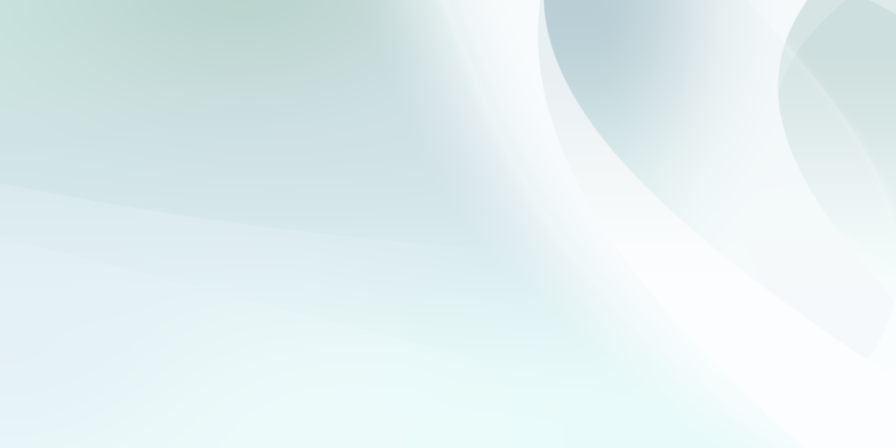
Reproduce this background procedurally as a Shadertoy shader.

```glsl
const vec3 WHITE = vec3(0.985, 0.992, 0.995);
const vec3 MIST = vec3(0.825, 0.890, 0.910);
const vec3 AQUA = vec3(0.910, 0.982, 0.978);
const vec3 SAGE = vec3(0.725, 0.825, 0.795);
const vec3 MINT = vec3(0.800, 0.900, 0.875);
const vec3 ICE = vec3(0.850, 0.915, 0.945);
const vec3 SLATE = vec3(0.725, 0.812, 0.835);

// Cubic curve: k holds the coefficients from constant to cubic.
float cubic(float t, vec4 k) {
    return k.x + t * (k.y + t * (k.z + t * k.w));
}

// Antialiased step across a signed field.
float edge(float field) {
    float width = max(fwidth(field), 1e-5);
    return smoothstep(-width, width, field);
}

// Soft elliptical spot.
float glow(vec2 p, vec2 center, vec2 radius) {
    vec2 q = (p - center) / radius;
    return exp(-dot(q, q));
}

// Soft stripe around the zero line of a field.
float stripe(float field, float width) {
    return exp(-field * field / (width * width));
}

// Broad gradients and two faint sheets on the left.
vec3 backdrop(vec2 p) {
    vec3 color = mix(MIST, AQUA, smoothstep(0.3, 0.95, p.y));
    color = mix(color, MINT, 0.8 * glow(p, vec2(0.0, 0.0), vec2(0.4, 0.35)));
    color = mix(color, SAGE, 0.9 * glow(p, vec2(0.54, -0.04), vec2(0.46, 0.27)));
    color = mix(color, ICE, 0.75 * glow(p, vec2(0.0, 0.78), vec2(0.45, 0.28)));
    float upperSheet = edge(p.y - cubic(p.x, vec4(0.409, 0.202, -0.063, 0.0)));
    float lowerSheet = edge(p.y - cubic(p.x, vec4(0.529, 0.255, 0.0, 0.0)));
    color = mix(color, WHITE, 0.17 * upperSheet * (1.0 - smoothstep(0.5, 1.25, p.x)));
    return mix(color, WHITE, 0.13 * lowerSheet * (1.0 - smoothstep(0.8, 1.5, p.x)));
}

// Shaded hollow that brightens to the right and downward.
vec3 hollow(vec2 p, float arc) {
    vec3 color = mix(SLATE, vec3(0.90, 0.955, 0.95), smoothstep(0.0, 0.55, p.y));
    color = mix(color, WHITE, 0.92 * smoothstep(1.32, 1.76, p.x));
    color = mix(color, WHITE, 0.6 * smoothstep(0.45, 0.75, p.y));
    return mix(color, MIST, 0.13 * edge(-arc) * smoothstep(1.55, 1.75, p.x));
}

// Translucent lens with overlapping arcs.
vec3 lens(vec2 p, float arc, float rim) {
    vec3 color = mix(vec3(0.805, 0.875, 0.870), vec3(0.95, 0.985, 0.98),
                     smoothstep(0.08, 0.66, p.y));
    color = mix(color, WHITE, 0.20 * edge(-arc));
    color = mix(color, WHITE, 0.20 * edge(-rim));
    color = mix(color, WHITE, 0.12 * stripe(arc, 0.012));
    return mix(color, WHITE, 0.35 * edge(0.52 * (p.x - 1.94) - p.y));
}

void mainImage(out vec4 fragColor, in vec2 fragCoord) {
    // Height is one unit; y is measured down from the top.
    vec2 p = fragCoord / iResolution.y;
    p.y = 1.0 - p.y;

    // Horizontal offsets from the sweeping curves.
    float outer = p.x - cubic(p.y, vec4(0.980, 0.379, -0.029, 0.44));
    float fold = p.x - cubic(p.y, vec4(1.206, -0.135, 0.900, -0.174));
    float inner = p.x - cubic(p.y, vec4(1.214, 0.026, 1.428, -0.425));
    float lensSide = p.x - cubic(p.y, vec4(1.802, -0.708, 2.090, -0.893));
    float arc = p.x - cubic(p.y, vec4(1.667, 0.916, -0.152, -0.71));
    float rim = p.x - cubic(p.y, vec4(1.888, -1.2, 2.3, 0.0));

    // White ribbon with fine streaks on its soft side.
    vec3 color = backdrop(p);
    color = mix(color, WHITE, 0.92 * smoothstep(-0.20, 0.16, outer));
    float streaks = stripe(outer - 0.012, 0.012) + 0.7 * stripe(outer - 0.05, 0.014);
    color = mix(color, WHITE, 0.25 * streaks * (1.0 - 0.6 * p.y));

    // Fold, hollow and lens from left to right.
    vec3 foldColor = mix(vec3(0.915, 0.940, 0.945), WHITE, smoothstep(0.1, 0.65, p.y));
    color = mix(color, foldColor, edge(fold));
    color = mix(color, hollow(p, arc), edge(inner));
    color = mix(color, lens(p, arc, rim), edge(lensSide) * edge(inner));
    fragColor = vec4(color, 1.0);
}
```
